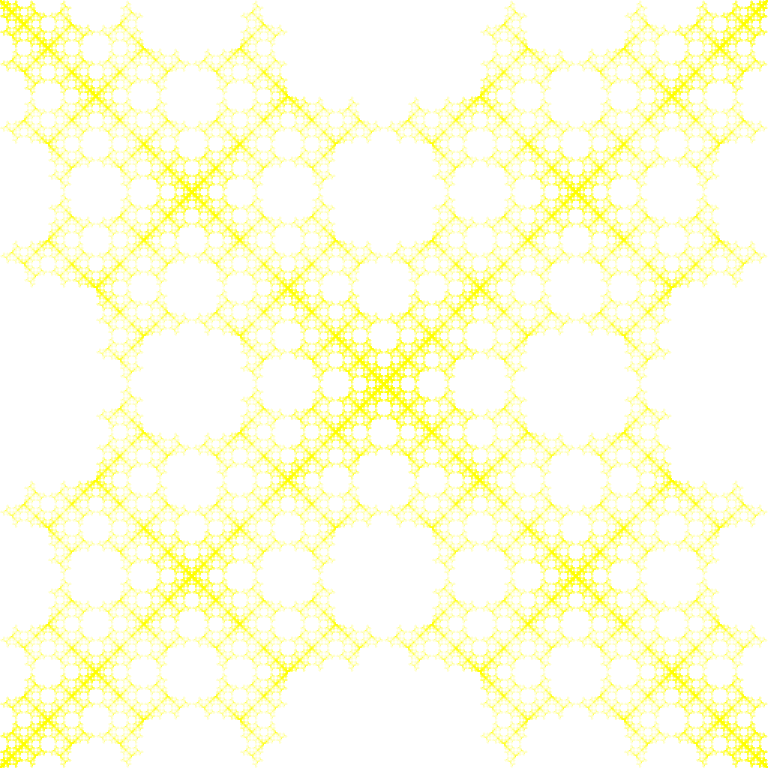
Write a WebGL 1 fragment shader that draws this pattern.

```glsl
precision highp float;

uniform vec2 u_resolution;

const int DEPTH = 10;        // quadrant levels followed per sample
const int SAMPLES = 2;       // samples per pixel side
const float EXPOSURE = 0.22; // ink laid down per unit of density
const vec3 PAPER = vec3(1.0);
const vec3 INK = vec3(1.0, 1.0, 0.0);

// Corner steps between two quadrants: 0 same, 1 neighbour, 2 opposite
float cornerSteps(vec2 a, vec2 b) {
    vec2 d = abs(a - b);
    return d.x + d.y;
}

float isNeighbour(float steps) {
    return 1.0 - step(0.5, abs(steps - 1.0));
}

// Visit density of a half-step chaos game on the corners of a square.
// After a corner repeats, the next one may not be its neighbour.
float chaosDensity(vec2 p) {
    float density = 1.0;
    float steps = 0.0;
    vec2 newer = floor(p * 2.0);
    p = fract(p * 2.0);

    for (int i = 1; i < DEPTH; i++) {
        vec2 older = floor(p * 2.0);
        p = fract(p * 2.0);
        float nextSteps = cornerSteps(newer, older);

        // A repeat leaves two choices, each twice as likely
        if (i > 1 && nextSteps < 0.5) {
            density *= 2.0 * (1.0 - isNeighbour(steps));
        }
        steps = nextSteps;
        newer = older;
    }

    // Stationary weight of the oldest pair of corners
    return density * mix(4.0, 2.0, isNeighbour(steps)) / 3.0;
}

float inkCoverage(float density, float exposure) {
    return 1.0 - exp(-exposure * density);
}

void main() {
    vec2 pixelCorner = gl_FragCoord.xy - 0.5;
    float side = min(u_resolution.x, u_resolution.y);
    vec2 margin = 0.5 * (u_resolution - side);
    float coverage = 0.0;

    // Average the ink over a small grid inside the pixel
    for (int y = 0; y < SAMPLES; y++) {
        for (int x = 0; x < SAMPLES; x++) {
            vec2 offset = (vec2(float(x), float(y)) + 0.5) / float(SAMPLES);
            vec2 p = (pixelCorner + offset - margin) / side;
            vec2 inside = step(vec2(0.0), p) * step(p, vec2(1.0));
            coverage += inside.x * inside.y * inkCoverage(chaosDensity(p), EXPOSURE);
        }
    }
    coverage /= float(SAMPLES * SAMPLES);

    gl_FragColor = vec4(mix(PAPER, INK, coverage), 1.0);
}
```
